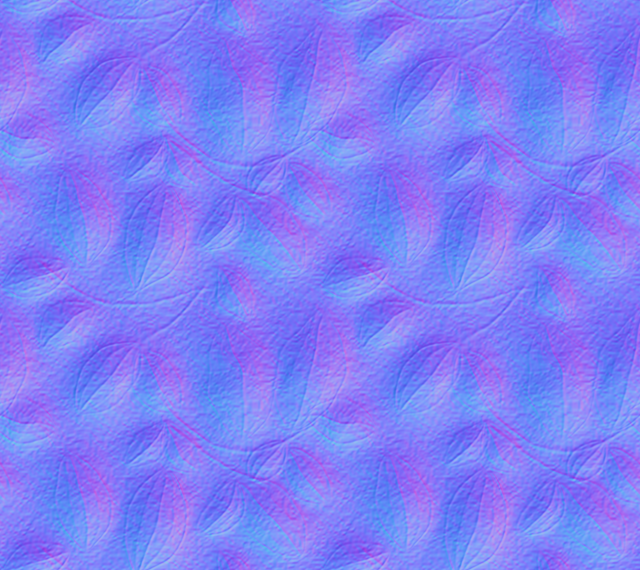
This texture map is drawn by a Shadertoy shader. Its source:

```glsl
// Tangent-space normal map of embossed leafy sprigs on grained leather, 2 x 2 repeats.
// A wrapped height field blends soft leaf pillows, thin veins, curved stems and grain;
// its finite-difference slope is then encoded as red, green and blue.
#define REPEATS vec2(2.0, 2.0)
#define TILE vec2(100.0, 89.0)       // size of one repeat in tile units, y down
#define LEAF_WIDTH 0.28              // half width as a share of leaf length
#define PILLOW 0.45                  // leaf height as a share of half width
#define BLEND 1.5                    // sharpness of the valleys between leaves
#define VEIN_WIDTH 0.47
#define VEIN_HEIGHT 0.19
#define STEM_WIDTH 0.58
#define STEM_HEIGHT 0.22
#define GRAIN_CELLS vec2(112.0, 114.0)
#define GRAIN_HEIGHT 0.205
#define WOBBLE 1.5

// Each leaf and stem runs from base (xy) to tip (zw).
const vec4 LARGE_LEAVES[8] = vec4[8](
    vec4(75.5, 49.5, 69.5, 12.0), vec4(91.0, 46.0, 101.0, 8.5),
    vec4(43.0, 18.0, 25.0, 40.5), vec4(28.0, 83.0, 21.5, 52.5),
    vec4(43.0, 91.0, 52.0, 57.0), vec4(74.0, 61.0, 94.0, 84.5),
    vec4(44.0, 19.5, 56.0, 40.5), vec4(-5.0, 40.5, 18.0, 44.5));
const vec4 SMALL_LEAVES[8] = vec4[8](
    vec4(30.0, 6.5, 13.5, 21.0), vec4(74.0, 61.0, 62.5, 78.0),
    vec4(22.0, 83.5, 1.0, 90.0), vec4(52.0, 43.0, 39.0, 56.0),
    vec4(52.0, 43.0, 63.0, 58.0), vec4(69.0, 83.5, 78.0, 100.0),
    vec4(90.0, 51.0, 103.0, 68.0), vec4(89.0, 49.0, 78.0, 62.0));
const vec4 STEMS[4] = vec4[4](
    vec4(46.0, 30.0, 106.0, 37.0), vec4(50.0, 42.0, 86.0, 64.0),
    vec4(10.0, 79.0, 65.0, 88.5), vec4(43.0, 18.0, 65.0, -3.0));
const float STEM_BENDS[4] = float[4](18.0, 1.5, 11.0, 3.0);

float hash(vec2 p) {
    vec3 q = fract(p.xyx * 0.1031);
    q += dot(q, q.yzx + 33.33);
    return fract((q.x + q.y) * q.z);
}

// Value noise that wraps once per tile.
float tileNoise(vec2 p, vec2 cells, float seed) {
    vec2 g = p / TILE * cells, i = floor(g), f = fract(g);
    f = f * f * (3.0 - 2.0 * f);
    vec2 a = mod(i, cells) + seed, b = mod(i + 1.0, cells) + seed;
    return mix(mix(hash(a), hash(vec2(b.x, a.y)), f.x),
               mix(hash(vec2(a.x, b.y)), hash(b), f.x), f.y);
}

float ridge(float d, float width) {
    d /= width;
    return exp(-d * d);
}

// Position along (0 to 1) and distance across a bent axis, wrapped to the nearest copy.
vec2 axisCoords(vec2 p, vec4 axis, float bend) {
    vec2 span = axis.zw - axis.xy, d = p - 0.5 * (axis.xy + axis.zw);
    d -= TILE * floor(d / TILE + 0.5);
    float len = length(span);
    vec2 dir = span / len;
    float t = dot(d, dir) / len + 0.5, c = clamp(t, 0.0, 1.0);
    float slope = 4.0 * bend * (1.0 - 2.0 * c) / len;
    float across = dot(d, vec2(-dir.y, dir.x)) - 4.0 * bend * c * (1.0 - c);
    return vec2(t, across / sqrt(1.0 + slope * slope));
}

float fadeEnds(float t) {
    return smoothstep(-0.02, 0.12, t) * (1.0 - smoothstep(0.86, 1.02, t));
}

// Pillow height in x, raised lines in y.
vec2 leafHeight(vec2 p, vec4 axis, float seed) {
    float len = distance(axis.xy, axis.zw), width = len * LEAF_WIDTH;
    vec2 q = axisCoords(p, axis, (hash(vec2(seed, 7.0)) - 0.5) * 0.25 * len);
    float u = 2.0 * q.x - 1.0, s = abs(q.y);
    float pillow = PILLOW * width * exp(-1.2 * u * u) * ridge(s, 1.12 * width);
    // midrib, outline and an inner vein, each side worn differently
    float edge = width * pow(max(sin(3.14159 * clamp(q.x, 0.0, 1.0)), 0.0), 0.75);
    float wear = mix(0.4, 1.0, hash(vec2(seed, step(0.0, q.y) + 3.0)));
    float lines = ridge(s, VEIN_WIDTH) + wear * ridge(s - edge, VEIN_WIDTH)
                + 0.6 * wear * ridge(s - 0.5 * edge, VEIN_WIDTH);
    return vec2(pillow, VEIN_HEIGHT * lines * fadeEnds(q.x));
}

float heightAt(vec2 p) {
    p += WOBBLE * (vec2(tileNoise(p, vec2(15.0, 13.0), 31.0),
                        tileNoise(p, vec2(15.0, 13.0), 67.0)) - 0.5);
    float h = GRAIN_HEIGHT * (tileNoise(p, GRAIN_CELLS, 0.0)
            + 0.6 * tileNoise(p, floor(GRAIN_CELLS * 0.62), 171.0));
    // smooth maximum keeps neighbouring pillows apart
    float swell = 1.0;
    for (int i = 0; i < 8; i++) {
        vec2 large = leafHeight(p, LARGE_LEAVES[i], float(i) + 1.0);
        vec2 small = leafHeight(p, SMALL_LEAVES[i], float(i) + 21.0);
        swell += exp(BLEND * large.x) + exp(BLEND * small.x) - 2.0;
        h += large.y + small.y;
    }
    for (int i = 0; i < 4; i++) {
        vec2 q = axisCoords(p, STEMS[i], STEM_BENDS[i]);
        h += STEM_HEIGHT * ridge(q.y, STEM_WIDTH) * fadeEnds(q.x);
    }
    return h + log(swell) / BLEND;
}

void mainImage(out vec4 fragColor, in vec2 fragCoord) {
    vec2 uv = fragCoord / iResolution.xy;
    vec2 p = fract(vec2(uv.x, 1.0 - uv.y) * REPEATS) * TILE;
    vec2 e = vec2(0.32, 0.0);
    vec2 slope = vec2(heightAt(p + e.xy) - heightAt(p - e.xy),
                      heightAt(p + e.yx) - heightAt(p - e.yx)) / (2.0 * e.x);
    // downward-green encoding
    vec3 n = normalize(vec3(-slope * vec2(0.88, 0.9), 1.0));
    vec3 color = 0.5 + 0.5 * n;
    color.b += 0.1 * (color.g - 0.5) - 0.02;
    fragColor = vec4(clamp(color, 0.0, 1.0), 1.0);
}
```
